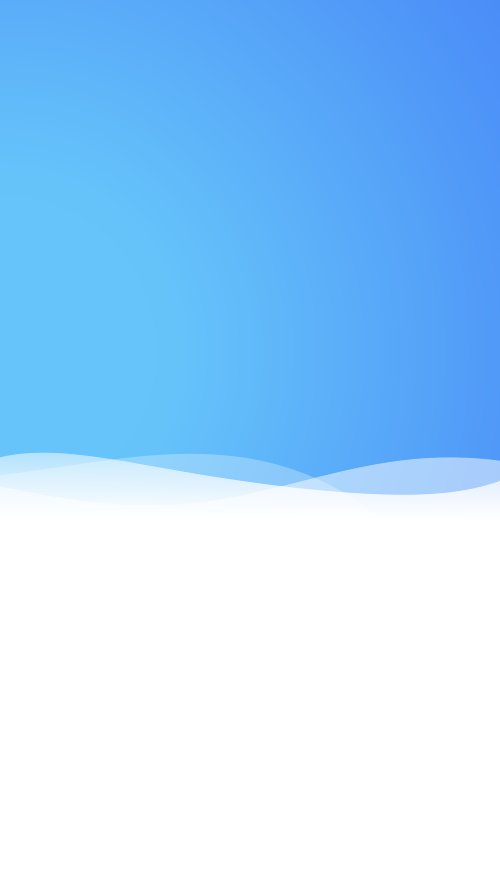
A Shadertoy shader for this background:

```glsl
// Blue radial sky gradient above three translucent white waves that fade to white.

// Coverage of everything below a wave edge; both depths run down from the top.
float below(float depth, float edge) {
    float soft = 0.6 / iResolution.y;
    return smoothstep(-soft, soft, depth - edge);
}

// Long wave: crest at the left, shallow trough at the right.
float longWave(float x) {
    float t = (x - 0.0864) / 0.7196;
    float fall = t * t * (3.0 - 2.0 * t);
    float skew = t * t * (1.0 - t) * (1.0 - t) * (1.06 - t);
    return 0.5052 + 0.047 * fall + 0.14 * skew;
}

// Middle wave: a single crest that falls faster on its right side.
float middleWave(float x) {
    float d = x - 0.381;
    return 0.5065 + d * d * (0.328 + 0.43 * d);
}

// Rising wave: trough at the left, crest at the right.
float risingWave(float x) {
    float t = (x - 0.3037) / 0.5958;
    t *= t < 0.0 ? 0.85 : 1.0;
    return 0.564 - 0.02676 * (1.0 - cos(3.14159 * t));
}

void mainImage(out vec4 fragColor, in vec2 fragCoord) {
    vec2 uv = fragCoord / iResolution.xy;
    float depth = 1.0 - uv.y;

    // Sky: light at the left edge, deeper blue toward the upper right
    vec2 fromGlow = vec2(uv.x, (depth - 0.392) * iResolution.y / iResolution.x);
    float shade = smoothstep(0.0, 1.0, (length(fromGlow) - 0.15) / 1.2);
    shade = mix(shade, clamp((length(fromGlow) - 0.35) / 0.87, 0.0, 1.0), 0.7);
    vec3 color = mix(vec3(0.40, 0.77, 0.98), vec3(0.29, 0.55, 0.97), shade);

    // Waves: two even veils, then one that grows opaque with depth
    const vec3 white = vec3(1.0);
    color = mix(color, white, 0.28 * below(depth, middleWave(uv.x)));
    color = mix(color, white, 0.50 * below(depth, risingWave(uv.x)));
    float veil = mix(0.5, 1.0, clamp((depth - 0.505) / 0.076, 0.0, 1.0));
    color = mix(color, white, veil * below(depth, longWave(uv.x)));

    fragColor = vec4(color, 1.0);
}
```
